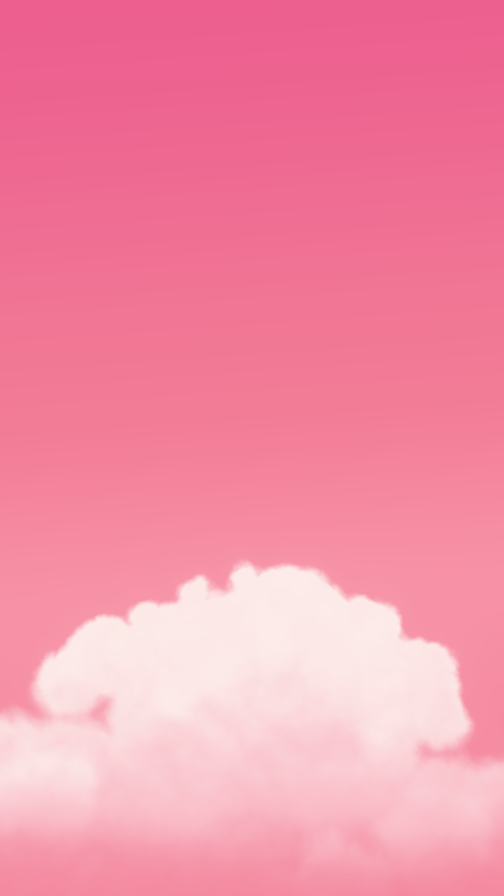
Write a Shadertoy shader that draws this texture.

```glsl
// A billowing cumulus cloud in soft pink light below a smooth rose sky.

const float ASPECT = 0.5625;
const vec3 SKY_TOP = vec3(0.925, 0.370, 0.560);
const vec3 SKY_MID = vec3(0.950, 0.490, 0.590);
const vec3 SKY_LOW = vec3(0.968, 0.570, 0.648);
const vec3 CLOUD_DEEP = vec3(0.955, 0.530, 0.620);
const vec3 CLOUD_MID = vec3(0.980, 0.755, 0.795);
const vec3 CLOUD_LIT = vec3(0.988, 0.920, 0.910);
const float EDGE_RUFFLE = 0.020;
const float FOLD_RUFFLE = 0.035;
const float BLEND = 0.008;

// Outline puffs: centre x, centre y, radius, in canvas heights.
const int PUFFS = 16;
const vec3 puffs[PUFFS] = vec3[](
    vec3(0.293, 0.167, 0.180), vec3(0.319, 0.290, 0.080),
    vec3(0.273, 0.355, 0.017), vec3(0.215, 0.337, 0.019),
    vec3(0.161, 0.312, 0.018), vec3(0.117, 0.264, 0.047),
    vec3(0.078, 0.236, 0.040), vec3(0.408, 0.295, 0.038),
    vec3(0.456, 0.232, 0.058), vec3(0.484, 0.258, 0.025),
    vec3(0.493, 0.193, 0.032), vec3(0.013, 0.132, 0.070),
    vec3(0.078, 0.102, 0.100), vec3(0.553, 0.102, 0.048),
    vec3(0.495, 0.086, 0.070), vec3(0.195, 0.271, 0.057));

// Folds inside the cloud, from back to front: x, y, radius, rim light.
const int FOLDS = 9;
const vec4 folds[FOLDS] = vec4[](
    vec4(0.425, 0.215, 0.095, 0.96), vec4(0.115, 0.215, 0.070, 0.91),
    vec4(0.295, 0.190, 0.084, 0.88), vec4(0.225, 0.165, 0.070, 0.81),
    vec4(0.345, 0.140, 0.075, 0.74), vec4(0.050, 0.110, 0.075, 0.92),
    vec4(0.175, 0.085, 0.075, 0.72), vec4(0.490, 0.055, 0.080, 0.75),
    vec4(0.385, 0.010, 0.065, 0.68));

vec2 gradientAt(vec2 cell) {
    vec3 q = fract(cell.xyx * vec3(0.1031, 0.1030, 0.0973));
    q += dot(q, q.yzx + 33.33);
    float angle = 6.28318 * fract((q.x + q.y) * q.z);
    return vec2(cos(angle), sin(angle));
}

float gradientNoise(vec2 p) {
    vec2 i = floor(p), f = fract(p);
    vec2 u = f * f * f * (f * (f * 6.0 - 15.0) + 10.0);
    float a = dot(gradientAt(i), f);
    float b = dot(gradientAt(i + vec2(1, 0)), f - vec2(1, 0));
    float c = dot(gradientAt(i + vec2(0, 1)), f - vec2(0, 1));
    float d = dot(gradientAt(i + vec2(1, 1)), f - vec2(1, 1));
    return mix(mix(a, b, u.x), mix(c, d, u.x), u.y);
}

float fbm(vec2 p) {
    float sum = 0.0, amp = 0.5;
    for (int i = 0; i < 5; i++) {
        sum += amp * gradientNoise(p);
        p = mat2(1.6, 1.2, -1.2, 1.6) * p + 7.3;
        amp *= 0.5;
    }
    return sum;
}

// Rounded lumps separated by narrow creases, roughly centred on zero.
float billow(vec2 p) {
    float sum = 0.0, amp = 0.5;
    for (int i = 0; i < 4; i++) {
        sum += amp * (abs(gradientNoise(p)) * 2.0 - 0.45);
        p = mat2(1.6, 1.2, -1.2, 1.6) * p + 3.1;
        amp *= 0.5;
    }
    return sum;
}

float smoothMin(float a, float b, float k) {
    float h = max(k - abs(a - b), 0.0) / k;
    return min(a, b) - h * h * k * 0.25;
}

float cloudDistance(vec2 p) {
    float d = p.y - 0.10;
    for (int i = 0; i < PUFFS; i++)
        d = smoothMin(d, length(p - puffs[i].xy) - puffs[i].z, BLEND);
    return d - EDGE_RUFFLE * (0.5 * billow(p * 24.0) + 0.35 * fbm(p * 30.0));
}

vec3 skyColor(vec2 p) {
    float y = p.y - 0.07 * (p.x - 0.5 * ASPECT);
    vec3 col = mix(SKY_LOW, SKY_MID, smoothstep(0.32, 0.56, y));
    col = mix(col, SKY_TOP, smoothstep(0.46, 1.06, y));
    return mix(col, SKY_MID, 0.35 * smoothstep(0.34, 0.16, y));
}

// Amount of light: each fold has a bright rim and fades below it.
float cloudLight(vec2 p) {
    vec2 warp = vec2(fbm(p * 13.0), fbm(p * 13.0 + 41.0));
    vec2 q = p + FOLD_RUFFLE * warp;
    float light = mix(0.40, 0.97, smoothstep(0.02, 0.25, p.y));
    for (int i = 0; i < FOLDS; i++) {
        vec2 v = q - folds[i].xy;
        float r = folds[i].z;
        float d = length(v) - r - 0.012 * billow(p * 22.0 + float(i));
        float shade = folds[i].w - 0.16 * smoothstep(r, -r, v.y);
        float cover = smoothstep(0.004, -0.030, d) * smoothstep(-r, 0.4 * r, v.y);
        light = mix(light, shade, 0.80 * cover);
    }
    light += 0.14 * fbm(p * 11.0 + 5.0) + 0.10 * billow(p * 18.0);
    float base = p.y + 0.025 * fbm(p * 9.0 + 17.0);
    return light * mix(0.34, 1.0, smoothstep(-0.025, 0.115, base));
}

void mainImage(out vec4 fragColor, in vec2 fragCoord) {
    vec2 p = fragCoord / iResolution.xy * vec2(ASPECT, 1.0);
    vec3 col = skyColor(p);

    // Crisp crown, misty lower flanks.
    float d = cloudDistance(p);
    float soft = mix(0.018, 0.005, smoothstep(0.17, 0.29, p.y + 0.12 * p.x));
    float cover = smoothstep(soft, -soft, d);
    col = mix(col, CLOUD_MID, 0.12 * exp(-max(d, 0.0) * 55.0));

    float light = clamp(cloudLight(p), 0.0, 1.0);
    vec3 cloud = mix(CLOUD_DEEP, CLOUD_MID, smoothstep(0.08, 0.65, light));
    cloud = mix(cloud, CLOUD_LIT, smoothstep(0.58, 1.0, light));
    fragColor = vec4(mix(col, cloud, cover), 1.0);
}
```
